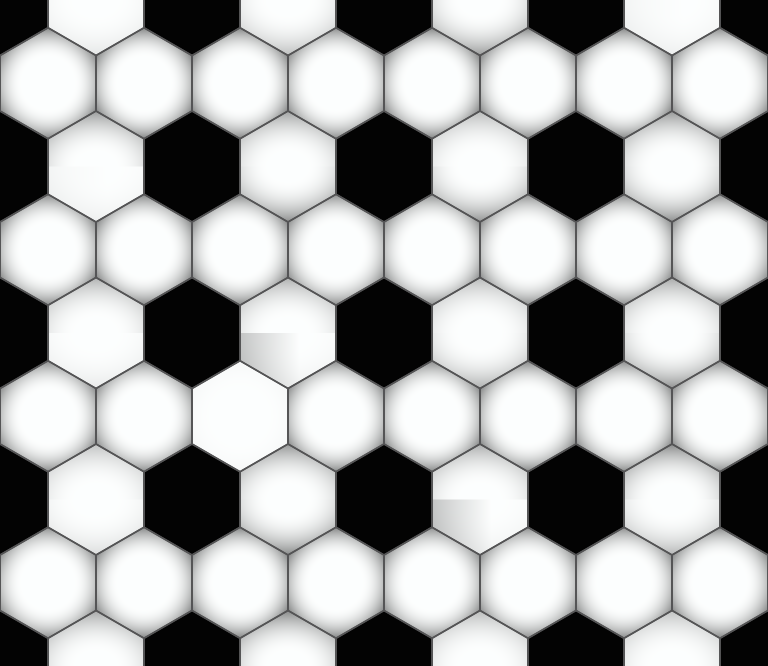
Reproduce this pattern procedurally as a Shadertoy shader.

```glsl
// Seamless football-style hexagon tiling: glossy white cells around black ones, thin grey joints.

const float CELLS = 8.0;               // cells across, and rows down
const float ROW_STEP = 0.8660254;      // row spacing for cells of unit width
const float JOINT_HALF_WIDTH = 0.010;
const vec3 BLACK = vec3(0.012);
const vec3 JOINT = vec3(0.33, 0.33, 0.335);
const vec3 WHITE_TINT = vec3(0.990, 0.996, 0.995);

float hash(vec2 p) {
    return fract(sin(dot(p, vec2(127.1, 311.7))) * 43758.5453);
}

// Offset from the nearest centre of a rectangular grid
vec2 gridOffset(vec2 p, vec2 spacing) {
    return p - spacing * floor(p / spacing + 0.5);
}

// Offset from the nearest hexagon centre, from two interleaved grids
vec2 hexOffset(vec2 p) {
    vec2 spacing = vec2(1.0, 2.0 * ROW_STEP);
    vec2 a = gridOffset(p, spacing);
    vec2 b = gridOffset(p - 0.5 * spacing, spacing);
    return dot(a, a) < dot(b, b) ? a : b;
}

// Distance inward from the border of a pointy-top hexagon of unit width
float hexInset(vec2 p) {
    p = abs(p);
    return 0.5 - max(p.x, 0.5 * p.x + ROW_STEP * p.y);
}

// Quadratic falloff outside a bright core
float falloff(float radius, float core) {
    float d = max(radius - core, 0.0);
    return d * d;
}

// Round shading of the paired white cells; a single cell stays flat
float pairShade(vec2 local, vec2 cell) {
    bool flatCell = distance(cell, vec2(2.5, 3.0)) < 0.1;
    float strength = flatCell ? 0.3 : 4.6 + 0.5 * hash(cell);
    return strength * falloff(length(local), 0.27);
}

// Shading of the lone white cells: upper and lower halves lit unevenly
float splitShade(vec2 local, vec2 cell, float pixel) {
    float oval = falloff(length(local * vec2(0.75, 1.0)), 0.15);
    float upper = oval * mix(1.0, 2.6, hash(cell + 3.7));
    float lower = oval * mix(1.3, 2.6, hash(cell + 8.3));

    // The first column is paler below; one diagonal of cells is lit from the right
    if (cell.x < 1.5) lower *= 0.3;
    if (abs(cell.x + cell.y - CELLS + 1.0) < 0.1) {
        float tilt = abs(cell.x - 4.0) < 2.0 ? 0.34 : 0.04;
        lower = 0.3 * oval + tilt * max(0.12 - local.x, 0.0);
    }
    return mix(lower, upper, smoothstep(-0.5 * pixel, 0.5 * pixel, local.y));
}

void mainImage(out vec4 fragColor, in vec2 fragCoord) {
    vec2 p = fragCoord / iResolution.xy * CELLS * vec2(1.0, ROW_STEP);
    float pixel = CELLS / iResolution.x;

    // Cell position, wrapped so opposite canvas edges agree
    vec2 local = hexOffset(p);
    vec2 centre = (p - local) / vec2(0.5, ROW_STEP);
    vec2 cell = mod(floor(centre + 0.5) * vec2(0.5, 1.0), CELLS);

    // Even rows alternate black and lone white; odd rows are all white
    bool evenRow = mod(cell.y, 2.0) < 0.5;
    bool isBlack = evenRow && mod(cell.x, 2.0) < 0.5;
    float shade = evenRow ? splitShade(local, cell, pixel) : pairShade(local, cell);
    vec3 colour = isBlack ? BLACK : WHITE_TINT - shade;

    // Joints
    float joint = 1.0 - smoothstep(JOINT_HALF_WIDTH - 0.5 * pixel,
                                   JOINT_HALF_WIDTH + 0.5 * pixel, hexInset(local));
    fragColor = vec4(mix(colour, JOINT, joint), 1.0);
}
```
